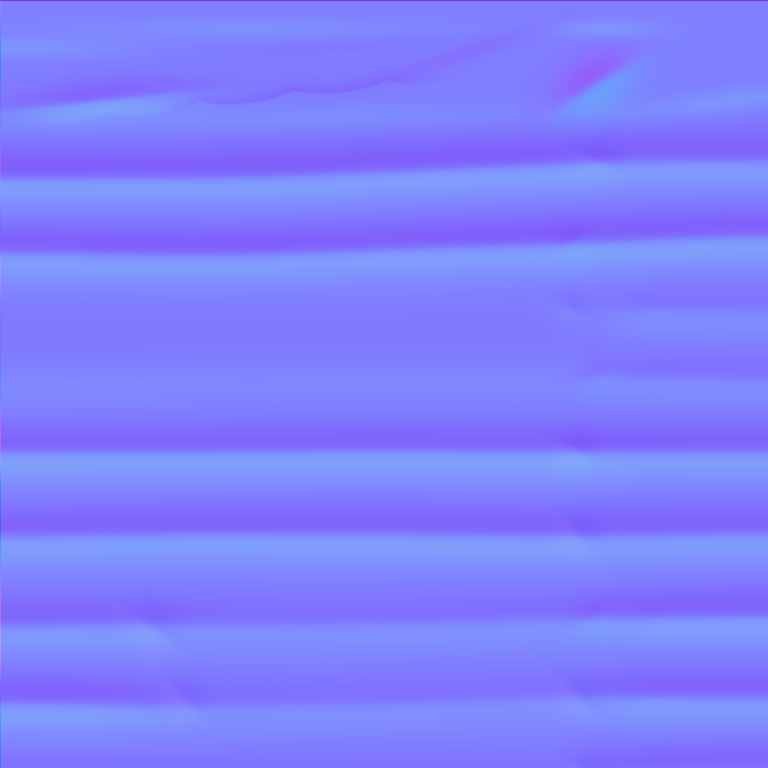
Write a Shadertoy shader that draws this texture map.

```glsl
const vec3 FLAT_NORMAL = vec3(0.5, 0.5, 1.0);
const vec3 TOP_SEAM = vec3(0.52, 0.22, 0.75);
const int FOLDS = 9;

float hash(float n) {
    return fract(sin(n * 91.345) * 43758.5453);
}

float noise(float x) {
    float f = fract(x);
    return mix(hash(floor(x)), hash(floor(x) + 1.0), f * f * (3.0 - 2.0 * f));
}

// Signed slope across a groove: downhill above it, uphill below
float groove(float d, float width) {
    float t = d / width;
    return -t * exp(1.0 - abs(t));
}

vec2 rotateInto(vec2 p, float angle) {
    float c = cos(angle), s = sin(angle);
    return vec2(c * p.x + s * p.y, c * p.y - s * p.x);
}

// Short groove with a soft end, tilted by an angle
vec2 wrinkle(vec2 p, vec2 centre, float angle, vec2 size, float depth) {
    vec2 q = rotateInto(p - centre, angle);
    float fade = exp(-q.x * q.x / (size.x * size.x));
    return vec2(-sin(angle), cos(angle)) * groove(q.y, size.y) * fade * depth;
}

// One-sided soft streak of slope
vec2 streak(vec2 p, vec2 centre, float angle, vec2 size, float slope) {
    vec2 q = rotateInto(p - centre, angle) / size;
    return vec2(-sin(angle), cos(angle)) * slope * exp(-dot(q, q));
}

// Long horizontal folds: height, then strength at left, middle and right
vec2 longFolds(vec2 p, float depth) {
    vec4 folds[FOLDS] = vec4[FOLDS](
        vec4(0.770, 1.00, 1.00, 0.85), vec4(0.669, 1.00, 1.00, 1.00),
        vec4(0.597, 0.00, 0.00, 0.45), vec4(0.507, 0.12, 0.05, 0.50),
        vec4(0.411, 1.00, 1.00, 0.95), vec4(0.303, 0.95, 0.95, 0.90),
        vec4(0.187, 0.80, 0.55, 0.95), vec4(0.083, 0.95, 0.50, 0.90),
        vec4(-0.015, 0.50, 0.40, 0.85));
    vec2 slope = vec2(0.0);
    for (int i = 0; i < FOLDS; i++) {
        vec4 fold = folds[i];
        float id = float(i);
        float lift = 0.022 * smoothstep(0.6, 0.66, fold.x)
                   + 0.010 * (1.0 - smoothstep(0.2, 0.3, fold.x));
        float y = fold.x + lift * smoothstep(0.3, 1.0, p.x)
                + 0.004 * (noise(p.x * 4.0 + id * 17.0) - 0.5);
        float strength = mix(fold.y, fold.z, smoothstep(0.08, 0.32, p.x));
        strength = mix(strength, fold.w, smoothstep(0.72, 0.86, p.x));
        slope.y += depth * strength * groove(p.y - y, 0.0155);

        // Kink where the right-hand part of the fold begins
        vec2 joint = vec2(0.74 + 0.04 * hash(id + 3.0), y + 0.002);
        float tilt = mix(-0.9, 0.7, hash(id + 8.0));
        slope += wrinkle(p, joint, tilt, vec2(0.028, 0.010), 0.035);
    }
    return slope;
}

// Scalloped hem: sharp lower arcs, fading upwards
float scallops(vec2 p) {
    float f = fract((p.x - 0.26) / 0.122);
    float hem = 0.867 + 0.114 * (p.x - 0.26) - 0.036 * f * (1.0 - f);
    float d = p.y - hem;
    float slope = mix(0.045, -0.095, smoothstep(0.18, 0.29, p.x));
    float ends = smoothstep(0.02, 0.08, p.x) * (1.0 - smoothstep(0.42, 0.64, p.x));
    return slope * ends * smoothstep(-0.002, 0.003, d) * exp(-max(d, 0.0) / 0.016);
}

// Crumpled band along the top
vec2 crumples(vec2 p) {
    vec2 slope = vec2(0.0, scallops(p));
    slope += wrinkle(p, vec2(0.13, 0.869), 0.10, vec2(0.13, 0.010), 0.11);
    slope += wrinkle(p, vec2(0.775, 0.890), 0.55, vec2(0.055, 0.013), 0.15);
    slope += streak(p, vec2(0.03, 0.938), 0.0, vec2(0.14, 0.016), 0.07);
    slope += streak(p, vec2(0.32, 0.963), 0.0, vec2(0.22, 0.014), 0.06);
    slope += streak(p, vec2(0.79, 0.962), 0.0, vec2(0.07, 0.012), 0.09);
    slope += streak(p, vec2(0.43, 0.846), 0.02, vec2(0.32, 0.018), 0.06);
    slope += streak(p, vec2(0.95, 0.868), 0.12, vec2(0.13, 0.016), 0.09);
    slope += streak(p, vec2(0.61, 0.932), 0.32, vec2(0.13, 0.013), -0.055);
    slope += streak(p, vec2(0.42, 0.938), 0.05, vec2(0.15, 0.010), -0.03);
    return slope;
}

void mainImage(out vec4 fragColor, in vec2 fragCoord) {
    vec2 p = fragCoord / iResolution.xy;

    vec2 slope = longFolds(p, 0.122) + crumples(p);
    slope.y += 0.03 * groove(p.y - 0.535, 0.04) * (1.0 - smoothstep(0.7, 0.85, p.x));
    slope += wrinkle(p, vec2(0.20, 0.182), -0.6, vec2(0.035, 0.012), 0.04);
    slope += wrinkle(p, vec2(0.24, 0.090), -0.8, vec2(0.030, 0.010), 0.03);

    // Irregular left border
    float leftSeam = 1.0 - smoothstep(0.0007, 0.0020, p.x);
    slope.x += leftSeam * 0.5 * (noise(p.y * 14.0) - 0.5);

    // Pack the unit normal as a colour
    float nz = sqrt(max(0.0, 1.0 - 4.0 * dot(slope, slope)));
    vec3 colour = FLAT_NORMAL + vec3(slope, 0.5 * (nz - 1.0));
    colour = mix(colour, TOP_SEAM, smoothstep(0.9980, 0.9993, p.y));
    fragColor = vec4(colour, 1.0);
}
```
